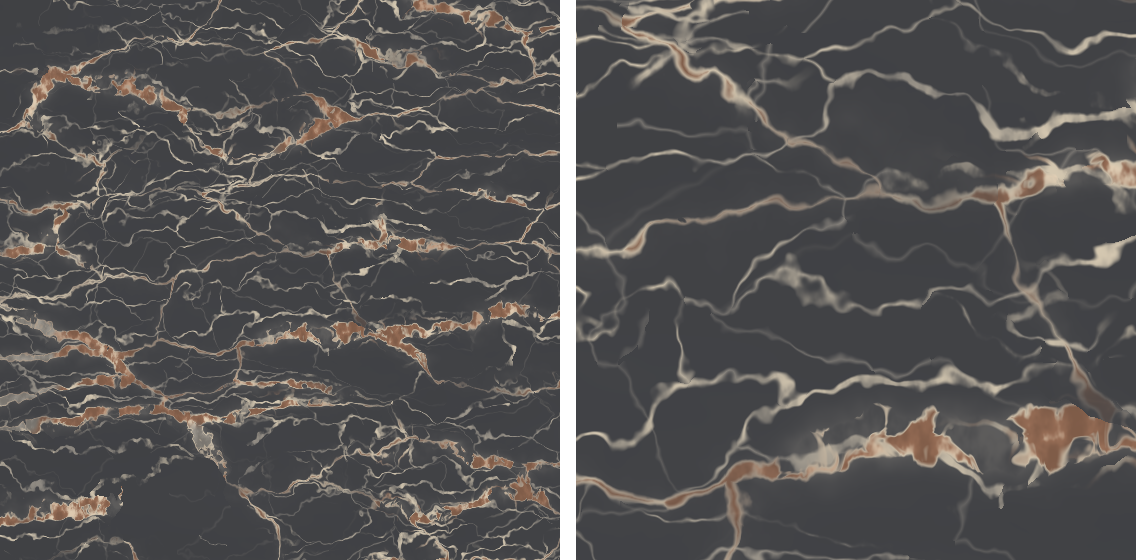
Left, the full canvas; right, a detail of the centre.
Give the GLSL for this texture, as a Shadertoy shader.

```glsl
// Dark charcoal marble crossed by mostly horizontal cream, grey and copper veins.
// Veins are the borders of stretched, warped Voronoi cells, measured in canvas
// units; noise swells some into pitted copper bodies and frays others into lace.

#define MAIN_CELLS vec2(3.4, 9.5)
#define FINE_CELLS vec2(6.5, 19.0)
#define HAIR_CELLS vec2(9.0, 16.0)
#define LACE_CELLS vec2(20.0, 38.0)
#define WARP 0.13
#define ROUGHNESS 0.034
#define SOFTNESS 0.0016
#define SWELL_WIDTH 0.015
#define BASE vec3(0.253, 0.257, 0.270)
#define GREY vec3(0.56, 0.54, 0.51)
#define CREAM vec3(0.83, 0.78, 0.69)
#define COPPER vec3(0.58, 0.42, 0.33)

float hash(vec2 p) {
    return fract(sin(dot(p, vec2(127.1, 311.7))) * 43758.5453);
}

vec2 hash2(vec2 p) {
    return vec2(hash(p), hash(p + 57.3));
}

float noise(vec2 p) {
    vec2 i = floor(p), f = fract(p);
    f = f * f * (3.0 - 2.0 * f);
    return mix(mix(hash(i), hash(i + vec2(1, 0)), f.x),
               mix(hash(i + vec2(0, 1)), hash(i + vec2(1, 1)), f.x), f.y);
}

float fbm(vec2 p) {
    float sum = 0.0, amp = 0.533;
    for (int i = 0; i < 4; i++) {
        sum += amp * noise(p);
        p = mat2(1.6, 1.2, -1.2, 1.6) * p + 7.1;
        amp *= 0.5;
    }
    return sum;
}

// Distance to the closest cell border in canvas units, and a random id of it
vec2 cracks(vec2 p, vec2 cells) {
    vec2 q = p * cells, home = floor(q), nearCell = home, nearOff = vec2(9.0);
    for (int j = -1; j <= 1; j++)
    for (int i = -1; i <= 1; i++) {
        vec2 c = home + vec2(i, j), off = c + hash2(c) - q;
        if (dot(off, off) < dot(nearOff, nearOff)) { nearOff = off; nearCell = c; }
    }
    vec2 border = vec2(1.0, 0.0);
    for (int j = -2; j <= 2; j++)
    for (int i = -2; i <= 2; i++) {
        if (i == 0 && j == 0) continue;
        vec2 c = nearCell + vec2(i, j), off = c + hash2(c) - q, span = off - nearOff;
        float d = dot(0.5 * (off + nearOff), span) / length(span * cells);
        if (d < border.x) border = vec2(d, hash(c + nearCell + 0.5));
    }
    return border;
}

float stroke(float d, float halfWidth) {
    return 1.0 - smoothstep(halfWidth - SOFTNESS, halfWidth + SOFTNESS, d);
}

void mainImage(out vec4 fragColor, in vec2 fragCoord) {
    vec2 uv = fragCoord / iResolution.y;

    // Broad bending, jagged wandering and fine fraying
    vec2 bend = vec2(fbm(uv * 3.0 + 3.7), fbm(uv * 3.0 + 21.4)) - 0.5;
    vec2 jag = vec2(fbm(uv * 24.0 + 11.2), fbm(uv * 24.0 + 45.9)) - 0.5;
    vec2 fray = vec2(noise(uv * 85.0 + 2.6), noise(uv * 85.0 + 37.8)) - 0.5;
    vec2 p = uv + WARP * bend + ROUGHNESS * (jag + 0.16 * fray) + 4.0;

    // Control fields: vein bands, swollen bodies, lace clusters, tint and grain
    float band = smoothstep(0.34, 0.58, fbm(uv * vec2(2.4, 5.0) + 8.3));
    float swell = smoothstep(0.47, 0.68, fbm(uv * vec2(6.0, 11.0) + 31.6));
    float cluster = smoothstep(0.48, 0.64, fbm(uv * vec2(4.0, 10.0) + 74.2));
    float tint = smoothstep(0.32, 0.62, fbm(uv * 14.0 + 63.1));
    float grain = smoothstep(0.22, 0.78, fbm(uv * vec2(80.0, 55.0) + 5.5));

    // Stone ground with faint clouds
    vec3 col = BASE * (0.97 + 0.06 * fbm(uv * vec2(4.0, 9.0)));

    // Faint grey hairlines
    vec2 hair = cracks(p + 0.6 * ROUGHNESS * jag.yx + 2.3, HAIR_CELLS);
    float hairGate = smoothstep(0.4, 0.75, hair.y) * (0.2 + 0.5 * band);
    col = mix(col, GREY, stroke(hair.x, 0.001) * hairGate * (0.5 + 0.5 * tint));

    // Main vein distances, with smoky surroundings
    vec2 vein = cracks(p, MAIN_CELLS);
    float gate = smoothstep(0.15, 0.45, vein.y * 0.7 + band * 0.35);
    float width = 0.0012 + 0.0022 * vein.y * tint
                + SWELL_WIDTH * swell * (0.3 + 0.7 * vein.y);
    float d = vein.x + (grain - 0.5) * (0.0016 + 0.55 * width);
    float halo = exp(-max(d - width, 0.0) / 0.009) * gate * (0.08 + 0.2 * swell);
    col = mix(col, GREY, halo * (0.4 + 0.9 * grain));

    // Broken lace of tiny veins around the main ones
    vec2 lace = cracks(p + 0.7 * ROUGHNESS * jag.yx + 6.4, LACE_CELLS);
    float nearVein = 1.0 - smoothstep(0.012, 0.034, vein.x);
    float laceGate = smoothstep(0.35, 0.6, lace.y) * nearVein * cluster * gate;
    vec3 laceCol = mix(mix(GREY, COPPER, swell), CREAM, grain);
    float laceWidth = 0.0008 + 0.0026 * lace.y * grain;
    col = mix(col, laceCol, stroke(lace.x, laceWidth) * laceGate * (0.6 + 0.4 * tint));

    // Fine cream and grey veins gathered in bands
    vec2 fine = cracks(p + 0.6 * ROUGHNESS * jag + 9.1, FINE_CELLS);
    float fineGate = smoothstep(0.3, 0.58, fine.y * 0.55 + band * 0.4 + 0.14 * (grain - 0.5));
    float fineWidth = 0.0009 + 0.0014 * fine.y * tint + 0.0026 * swell * grain;
    vec3 fineCol = mix(GREY, CREAM, tint * (0.45 + 0.55 * grain));
    col = mix(col, fineCol, stroke(fine.x, fineWidth) * fineGate * (0.55 + 0.45 * grain));

    // Main veins: pale rims around mottled copper bodies pitted with dark holes
    float holes = fbm(uv * vec2(44.0, 32.0) + 0.7 * fray + 17.0);
    float depth = min(width - d, (0.74 - 0.16 * swell - holes) * 0.05);
    float body = smoothstep(0.0008, 0.0042, depth);
    vec3 bodyCol = mix(COPPER, CREAM, smoothstep(0.5, 1.0, grain) * (0.35 + 0.5 * tint));
    float ash = smoothstep(0.62, 0.7, fbm(uv * 6.0 + 91.0));
    bodyCol = mix(bodyCol, GREY, ash) * (0.86 + 0.26 * grain);
    vec3 rimCol = mix(mix(GREY, COPPER, 0.4), CREAM, 0.2 + 0.5 * tint + 0.3 * grain);
    float cover = smoothstep(-SOFTNESS, SOFTNESS, depth) * gate;
    col = mix(col, mix(rimCol, bodyCol, body), cover * (0.78 + 0.22 * max(tint, swell)));

    fragColor = vec4(col, 1.0);
}
```
